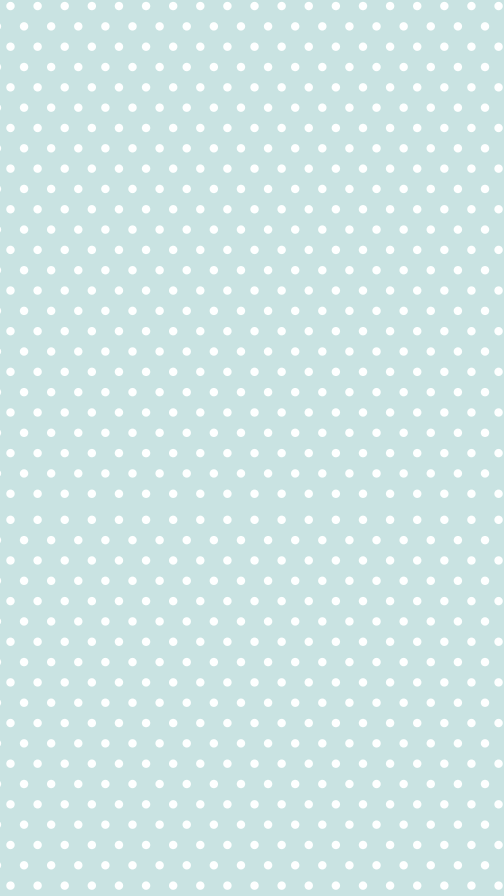
A Shadertoy shader for this pattern:

```glsl
// White polka dots on pale aqua, set in staggered rows across the canvas.
// Rows are stacked in panels of fixed height; each panel starts its stagger
// anew, which leaves a slightly wider gap at the seam between two panels.

// Lengths are fractions of the canvas width, measured from the top left.
#define DOT_PITCH   0.0538
#define ROW_PITCH   0.04032
#define DOT_RADIUS  0.0083
#define FIRST_DOT   vec2(0.0208, 0.0120)
#define PANEL_ROWS  25.0
#define PANEL_PITCH 1.0194
#define GROUND      vec3(0.788, 0.892, 0.885)
#define DOT_COLOR   vec3(0.995, 1.0, 1.0)

// Signed distance to the nearest dot.
float dotDistance(vec2 p) {
    // Height within the panel, with half a row of margin above its first row
    float margin = 0.5 * ROW_PITCH;
    float y = mod(p.y + margin, PANEL_PITCH) - margin;

    // Nearest row; the last row keeps the leftover space below it
    float row = clamp(floor(y / ROW_PITCH + 0.5), 0.0, PANEL_ROWS - 1.0);

    // Odd rows shift by half a pitch
    float x = p.x / DOT_PITCH - 0.5 * mod(row, 2.0);
    x = (fract(x + 0.5) - 0.5) * DOT_PITCH;

    return length(vec2(x, y - row * ROW_PITCH)) - DOT_RADIUS;
}

void mainImage(out vec4 fragColor, in vec2 fragCoord) {
    float pixel = 1.0 / iResolution.x;
    vec2 p = vec2(fragCoord.x, iResolution.y - fragCoord.y) * pixel;

    // Pixel-wide linear edge
    float coverage = clamp(0.5 - dotDistance(p - FIRST_DOT) / pixel, 0.0, 1.0);
    fragColor = vec4(mix(GROUND, DOT_COLOR, coverage), 1.0);
}
```
